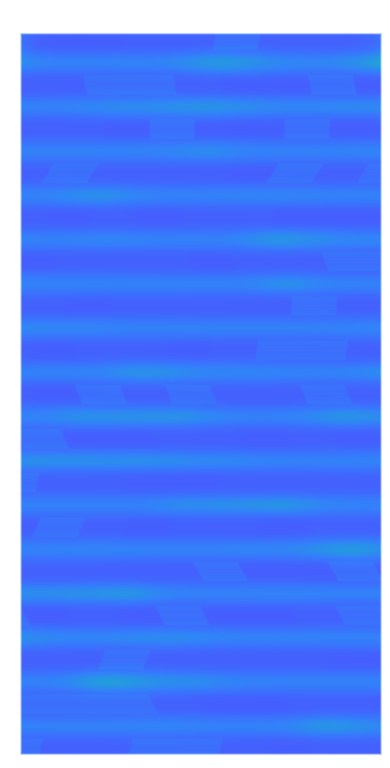
A WebGL 1 fragment shader for this pattern:

```glsl
precision highp float;
// Blue panel on white with sixteen soft, unevenly glowing horizontal bands.
uniform vec2 u_resolution;

float hash(vec2 p) {
  vec3 q = fract(vec3(p.xyx) * 0.1031);
  q += dot(q, q.yzx + 33.33);
  return fract((q.x + q.y) * q.z);
}

// Smooth noise along x, independent for each row.
float rowNoise(float x, float row) {
  float i = floor(x);
  float f = fract(x);
  f = f * f * (3.0 - 2.0 * f);
  return mix(hash(vec2(i, row)), hash(vec2(i + 1.0, row)), f);
}

// Flat tint of one trough cell: dark, plain or pale.
float cellTint(float cell, float row) {
  float h = hash(vec2(cell + 31.0, row + 57.0));
  return 0.2 * step(0.78, h) - 0.035 * step(h, 0.3);
}

float troughTint(float x, float row, float offset) {
  float slant = (hash(vec2(row, 9.0)) - 0.5) * 1.2;
  float u = x * 8.0 + hash(vec2(row, 4.0)) * 5.0 + slant * offset;
  float cell = floor(u);
  float blend = smoothstep(0.93, 1.0, fract(u));
  float tint = mix(cellTint(cell, row), cellTint(cell + 1.0, row), blend);
  return tint * (1.0 - smoothstep(0.18, 0.25, abs(offset)));
}

vec3 ramp(float v) {
  vec3 indigo = vec3(0.27, 0.37, 0.995);
  vec3 azure = vec3(0.20, 0.50, 0.98);
  vec3 teal = vec3(0.12, 0.64, 0.84);
  vec3 low = mix(indigo, azure, clamp(v * 2.0, 0.0, 1.0));
  return mix(low, teal, clamp(v * 2.0 - 1.0, 0.0, 1.0));
}

void main() {
  vec2 uv = gl_FragCoord.xy / u_resolution;
  vec2 lower = vec2(0.054, 0.018);
  vec2 upper = vec2(0.977, 0.956);
  vec2 p = (uv - lower) / (upper - lower);

  // Row coordinate grows downward; troughs lie on whole numbers.
  float rows = (1.0 - p.y) * 16.29 - 0.156;
  float trough = floor(rows + 0.5);
  float offset = rows - trough;
  float band = floor(rows);
  float bandDist = fract(rows) - 0.5;

  // Bands brighten into elongated spots along their length.
  float spots = rowNoise(p.x * 4.2 + hash(vec2(band, 2.0)) * 3.0, band + 20.0);
  float peak = 0.49 + 0.40 * spots * spots * spots;
  float width = 0.24 + 0.03 * rowNoise(p.x * 3.0, band + 70.0);
  float v = peak * exp(-bandDist * bandDist / (width * width));
  v += troughTint(p.x, trough, offset) + 0.02;

  // Pale glow in the two upper corners.
  float side = min(p.x, 1.0 - p.x);
  v += 0.28 * exp(-side * 32.0) * (1.0 - smoothstep(0.02, 0.07, 1.0 - p.y));

  // Soft panel edge.
  vec2 inset = min(uv - lower, upper - uv) * vec2(u_resolution.x / u_resolution.y, 1.0);
  float panel = smoothstep(-0.002, 0.002, min(inset.x, inset.y));
  gl_FragColor = vec4(mix(vec3(0.995, 1.0, 0.995), ramp(v), panel), 1.0);
}
```
